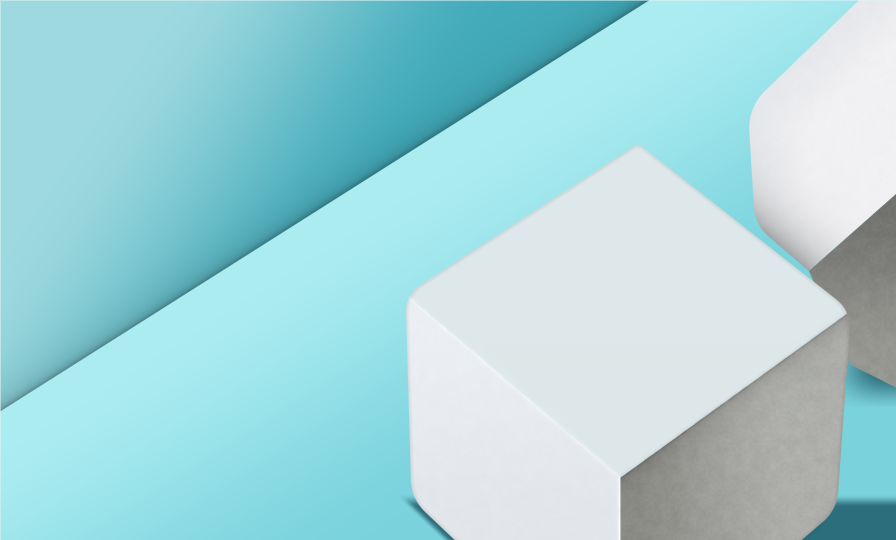
Give the GLSL for this background, as a Shadertoy shader.

```glsl
// Two pale matte cubes resting on a turquoise backdrop split by a diagonal fold.

// Hash without sine, from 2D to 0..1
float hash(vec2 p) {
    vec3 q = fract(p.xyx * 0.1031);
    q += dot(q, q.yzx + 33.33);
    return fract((q.x + q.y) * q.z);
}

float noise(vec2 p) {
    vec2 i = floor(p), f = fract(p);
    f = f * f * (3.0 - 2.0 * f);
    return mix(mix(hash(i), hash(i + vec2(1, 0)), f.x),
               mix(hash(i + vec2(0, 1)), hash(i + vec2(1, 1)), f.x), f.y);
}

// Signed distance to the line a-b, positive on its right side
float side(vec2 p, vec2 a, vec2 b) {
    vec2 e = normalize(b - a);
    return dot(p - a, vec2(e.y, -e.x));
}

// Rounded intersection of two half planes
float roundMax(float a, float b, float k) {
    float h = max(k - abs(a - b), 0.0) / k;
    return max(a, b) + h * h * k * 0.25;
}

// Antialiased coverage of the negative side
float cover(float d) {
    float px = 0.75 / iResolution.y;
    return smoothstep(px, -px, d);
}

vec3 backdrop(vec2 p) {
    float d = -side(p, vec2(0.0, 0.238), vec2(1.203, 1.0));

    // Lower sheet, brightest along the fold
    vec3 sheet = mix(vec3(0.67, 0.925, 0.945), vec3(0.48, 0.825, 0.865),
                     smoothstep(0.03, 0.58, -d));

    // Upper panel, deepening toward the fold, with a contact shadow
    float depth = smoothstep(0.0, 1.0, p.x * 0.9 - d * 1.2 + 0.3);
    vec3 panel = mix(vec3(0.615, 0.85, 0.875), vec3(0.26, 0.67, 0.73), depth);
    panel *= 1.0 - 0.14 * exp(-max(d, 0.0) * 28.0) - 0.22 * exp(-max(d, 0.0) * 170.0);
    return mix(sheet, panel, cover(-d));
}

void backCube(inout vec3 col, vec2 p, float grain) {
    vec2 left = vec2(1.385, 0.801), low = vec2(1.398, 0.584);
    vec2 corner = vec2(1.498, 0.498), far = vec2(1.662, 0.643);
    vec2 base = vec2(1.574, 0.325);

    // Cast shadow with a flat lower limit
    float shade = cover(0.247 - p.y) * smoothstep(1.52, 1.64, p.x);
    shade *= smoothstep(0.235, 0.315, p.y) * cover(p.y - 0.4);
    col = mix(col, vec3(0.13, 0.36, 0.42), shade * 0.9);

    float outline = roundMax(side(p, vec2(1.591, 1.0), left), side(p, left, low), 0.035);
    outline = roundMax(outline, side(p, low, corner), 0.025);
    float seam = side(p, corner, far);

    // Bright face, shaded toward its lower tip
    vec3 face = mix(vec3(0.90, 0.91, 0.92), vec3(0.945, 0.94, 0.95),
                    smoothstep(0.0, 0.12, -outline));
    face *= 1.0 - 0.30 * exp(-max(-side(p, low, corner), 0.0) * 28.0);
    col = mix(col, face + grain * 0.3, cover(max(outline, seam)));

    // Dark face
    float dark = max(-seam, max(side(p, corner, base), side(p, base, vec2(1.662, 0.281))));
    vec3 stone = mix(vec3(0.59, 0.59, 0.57), vec3(0.45, 0.455, 0.44),
                     smoothstep(0.33, 0.62, p.y));
    col = mix(col, stone + grain, cover(dark));
}

void frontCube(inout vec3 col, vec2 p, float grain) {
    vec2 apex = vec2(1.182, 0.734), left = vec2(0.751, 0.4545), right = vec2(1.576, 0.424);
    vec2 front = vec2(1.149, 0.115), foot = vec2(1.147, -0.29);
    vec2 leftFoot = vec2(0.762, 0.076), rightFoot = vec2(1.55, 0.056);
    float leftBase = side(p, leftFoot, foot), rightBase = side(p, foot, rightFoot);

    // Ground shadows: a thin one at left, a wide one at right
    float thin = smoothstep(0.016, 0.002, leftBase) * smoothstep(0.085, 0.06, p.y);
    float wide = smoothstep(0.0, 0.055, 0.07 - (p.x - 1.55) * 0.5 - p.y)
               * exp(-max(rightBase, 0.0) * 7.0) * step(1.2, p.x);
    col = mix(col, vec3(0.12, 0.36, 0.42), max(thin * 0.85, wide * 0.9));

    // Silhouette
    float shape = roundMax(side(p, apex, left), side(p, left, leftFoot), 0.03);
    shape = roundMax(shape, roundMax(side(p, right, apex), side(p, rightFoot, right), 0.03), 0.01);
    shape = roundMax(shape, roundMax(leftBase, rightBase, 0.01), 0.025);

    // Faces, split by three seams
    float seamL = side(p, left, front), seamR = side(p, front, right);
    vec3 top = mix(vec3(0.865, 0.902, 0.91), vec3(0.875, 0.908, 0.915), p.y);
    vec3 pale = mix(vec3(0.885, 0.90, 0.915), vec3(0.92, 0.935, 0.95),
                    smoothstep(0.0, 0.4, p.y)) + grain * 0.3;
    vec3 grey = mix(vec3(0.54, 0.54, 0.52), vec3(0.68, 0.685, 0.67),
                    smoothstep(1.14, 1.5, p.x + p.y * 0.15)) + grain;
    grey *= 1.0 - 0.12 * exp(-max(seamR, 0.0) * 45.0);
    vec3 body = mix(pale, grey, cover(front.x - p.x));
    body = mix(body, top, cover(max(seamL, seamR)));

    // Worn highlights and a fine dark crease on the seams
    float wear = 0.5 + 0.5 * noise(p * 90.0);
    float lower = step(p.x, front.x);
    body += 0.055 * wear * lower * exp(-abs(seamL) * 350.0);
    body -= 0.16 * wear * (1.0 - lower) * exp(-abs(seamR) * 500.0);
    body += 0.12 * wear * exp(-abs(p.x - front.x + 0.002) * 450.0) * step(p.y, front.y);
    body *= 1.0 - 0.07 * smoothstep(-0.008, 0.0, shape);
    col = mix(col, body, cover(shape));
}

void mainImage(out vec4 fragColor, in vec2 fragCoord) {
    vec2 p = fragCoord / iResolution.y;
    float grain = (noise(p * 230.0) + noise(p * 60.0) - 1.0) * 0.025;

    vec3 col = backdrop(p);
    backCube(col, p, grain);
    frontCube(col, p, grain);

    // Pale hairline at the left and top borders
    float border = cover(min(p.x, 1.0 - p.y) - 0.0015);
    col = mix(col, vec3(0.88, 0.95, 0.96), border * 0.7);
    fragColor = vec4(clamp(col, 0.0, 1.0), 1.0);
}
```
